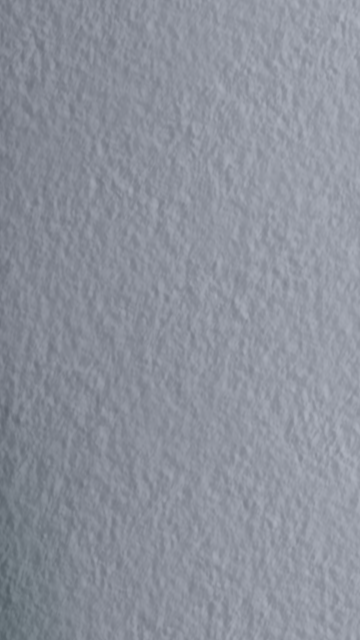
A Shadertoy shader for this texture:

```glsl
// Painted plaster wall: fine slanted bumps in soft grey-blue side light.

vec3 hash3(vec2 cell) {
    vec3 h = fract(cell.xyx * vec3(0.1031, 0.1030, 0.0973));
    h += dot(h, h.yxz + 33.33);
    return fract((h.xxy + h.yzz) * h.zyx);
}

// Cellular relief: slope, toward the light, of round bumps and dents
float bumpSlope(vec2 p, vec2 light) {
    vec2 cell = floor(p), local = fract(p);
    float slope = 0.0;
    for (int y = -1; y <= 1; y++)
    for (int x = -1; x <= 1; x++) {
        vec2 offset = vec2(x, y);
        vec3 h = hash3(cell + offset);
        vec2 toBump = offset + h.xy - local;
        float falloff = max(0.0, 1.0 - dot(toBump, toBump));
        slope -= (2.0 * h.z - 1.0) * 6.0 * falloff * falloff * dot(toBump, light);
    }
    return slope;
}

// Layered sines for slow, uneven drift
float drift(vec2 p) {
    return (sin(p.x * 9.0 + 2.0 * sin(p.y * 5.0)) + sin(p.y * 13.0 - p.x * 7.0 + 1.3)
          + sin(p.x * 23.0 + p.y * 17.0 + 4.0)) / 3.0;
}

void mainImage(out vec4 fragColor, in vec2 fragCoord) {
    vec2 uv = fragCoord / iResolution.xy;
    vec2 p = fragCoord / iResolution.y;

    // Bend the surface slightly, then lean and stretch the bumps
    vec2 bent = p + 0.001 * vec2(sin(p.y * 71.0 + 2.0 * sin(p.x * 37.0)),
                                 sin(p.x * 83.0 + 2.0 * sin(p.y * 43.0)));
    float lean = 0.4;
    vec2 across = vec2(cos(lean), -sin(lean));
    vec2 along = vec2(sin(lean), cos(lean));
    vec2 q = vec2(dot(bent, across), 0.78 * dot(bent, along));

    // Relief from broad lumps down to fine roller grain
    vec2 light = normalize(vec2(0.8, 0.6));
    float relief = 0.26 * bumpSlope(q * 42.0, light)
                 + 0.58 * bumpSlope(q * 78.0 + 17.3, light)
                 + 0.62 * bumpSlope(q * 128.0 + 41.7, light)
                 + 0.36 * bumpSlope(q * 215.0 + 9.1, light);
    relief *= 1.0 + 0.25 * drift(p * 1.7 + 3.0);
    relief = relief / (1.0 + 0.15 * abs(relief));

    // Wall tone: brighter to the right, falling off at the lower left
    float tone = mix(0.498, 0.608, smoothstep(-0.15, 1.1, uv.x));
    tone += 0.012 * (uv.y - 0.5) + 0.006 * drift(p);
    float corner = (1.0 - smoothstep(0.0, 0.32, uv.x)) * (1.0 - smoothstep(0.0, 0.5, uv.y));
    vec3 wall = tone + vec3(0.0, 0.018, 0.06);
    wall += corner * vec3(-0.075, -0.05, -0.065);
    wall -= 0.04 * (1.0 - smoothstep(0.0, 0.06, uv.x)) * (1.0 - 0.6 * uv.y);

    fragColor = vec4(wall + 0.038 * relief, 1.0);
}
```
